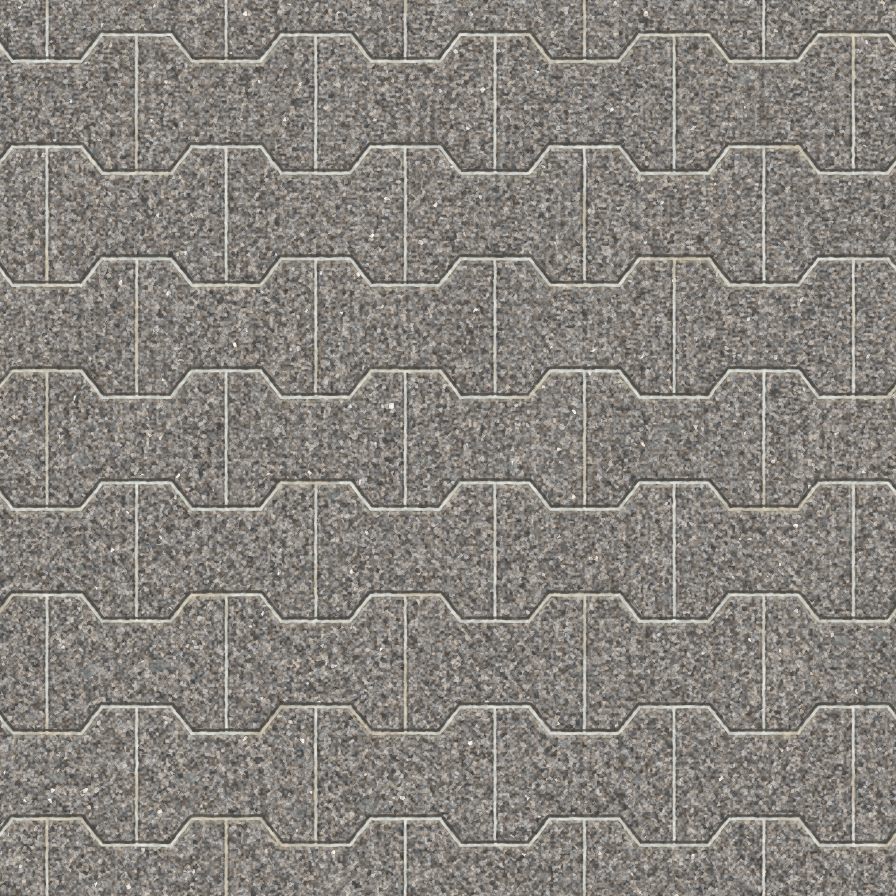
A three.js fragment shader for this texture:

```glsl
// Interlocking concrete pavers: staggered rows parted by trapezoid-wave joints.
// Each joint is a signed distance with a pale fill and a dark lip above it;
// the stone face is Voronoi aggregate with fine grit and a few larger pebbles.

#define COLUMNS 5.0
#define ROWS 8.0
#define OFFSET vec2(0.262, 0.570)  // first joint, in columns and rows
#define WAVE_HEIGHT 0.0147         // half the height of the wave
#define SLOPE_HALF 0.058           // half the ramp width, in columns
#define JOINT_HALF 0.0016
#define LIP_SHIFT 0.0038
#define SOFTNESS 0.0008
#define GRAIN_CELLS 235.0
#define PEBBLE_CELLS 26.0
#define CONTRAST 0.29

varying vec2 vUv;

const vec3 STONE_TINT = vec3(1.035, 1.0, 0.96);
const vec3 FILL = vec3(0.85, 0.86, 0.83);
const vec3 SANDY_FILL = vec3(0.80, 0.75, 0.64);
const vec3 LIP = vec3(0.28, 0.27, 0.25);
const vec3 PEBBLE = vec3(0.49, 0.51, 0.50);

float hash(vec2 p) {
  return fract(sin(dot(p, vec2(127.1, 311.7))) * 43758.5453);
}

float noise(vec2 p) {
  vec2 i = floor(p), f = fract(p);
  f = f * f * (3.0 - 2.0 * f);
  return mix(mix(hash(i), hash(i + vec2(1.0, 0.0)), f.x),
             mix(hash(i + vec2(0.0, 1.0)), hash(i + 1.0), f.x), f.y);
}

float segment(vec2 p, vec2 a, vec2 b) {
  vec2 d = b - a;
  return length(p - a - d * clamp(dot(p - a, d) / dot(d, d), 0.0, 1.0));
}

float band(float d, float halfWidth) {
  return 1.0 - smoothstep(halfWidth - SOFTNESS, halfWidth + SOFTNESS, abs(d));
}

// Horizontal phase of the crests of joint k; odd joints shift half a column
float crestPhase(float k) {
  return OFFSET.x + 0.5 * mod(k, 2.0);
}

// Signed offset from the nearest crest, in columns
float fromCrest(float x, float k) {
  return fract(x * COLUMNS - crestPhase(k) + 0.5) - 0.5;
}

// Signed distance to joint k, positive above it
float waveJoint(vec2 uv, float k) {
  float x = abs(fromCrest(uv.x, k));
  float y = uv.y - (k + OFFSET.y) / ROWS;
  vec2 p = vec2(x / COLUMNS, y);
  vec2 a = vec2((0.25 - SLOPE_HALF) / COLUMNS, WAVE_HEIGHT);
  vec2 b = vec2((0.25 + SLOPE_HALF) / COLUMNS, -WAVE_HEIGHT);
  float d = min(segment(p, a, b), min(segment(p, vec2(-0.1, a.y), a),
                                      segment(p, b, vec2(0.2, b.y))));
  float height = WAVE_HEIGHT * clamp((0.25 - x) / SLOPE_HALF, -1.0, 1.0);
  return y > height ? d : -d;
}

// Aggregate: one random tone per Voronoi grain, blended softly at the borders
vec3 stone(vec2 uv) {
  vec2 warp = vec2(noise(uv * 310.0), noise(uv * 310.0 + 71.0)) - 0.5;
  vec2 p = uv * GRAIN_CELLS + 0.7 * warp, cell = floor(p), id = cell;
  float near = 9.0, next = 9.0;
  for (int j = -1; j <= 1; j++) {
    for (int i = -1; i <= 1; i++) {
      vec2 c = cell + vec2(float(i), float(j));
      float d = length(c + vec2(hash(c), hash(c + 57.3)) - p);
      if (d < near) { next = near; near = d; id = c; }
      else next = min(next, d);
    }
  }
  float inside = smoothstep(0.0, 0.40, next - near);
  float tone = 0.508 + CONTRAST * (hash(id + 13.7) - 0.5) * mix(0.6, 1.0, inside);
  tone += 0.30 * (noise(uv * 370.0) - 0.5) + 0.06 * (inside - 0.6);
  tone += 0.24 * step(0.982, hash(id + 91.1)) * inside;
  float warmth = hash(id + 31.9) - 0.5;
  vec3 color = tone * STONE_TINT + warmth * vec3(0.035, 0.0, -0.035);

  // Sparse larger pebbles, kept inside their cells
  vec2 q = uv * PEBBLE_CELLS, c = floor(q);
  vec2 r = fract(q) - 0.3 - 0.4 * vec2(hash(c + 3.1), hash(c + 7.7));
  float size = mix(0.08, 0.20, hash(c + 19.3));
  float shape = length(r * vec2(0.8, 1.2)) + 0.06 * (noise(q * 7.0) - 0.5);
  float pebble = (1.0 - smoothstep(size - 0.03, size + 0.03, shape))
               * step(0.94, hash(c + 43.0));
  return mix(color, PEBBLE + 0.3 * (tone - 0.5), 0.7 * pebble);
}

void main() {
  vec2 uv = vUv;
  vec3 color = stone(uv);

  // Joints, with a slightly ragged edge
  float wobble = 0.0009 * (noise(uv * 150.0) - 0.5);
  float k = floor(uv.y * ROWS - OFFSET.y + 0.5);
  float wave = waveJoint(uv, k) + wobble;
  float top = wave > 0.0 ? k + 1.0 : k;
  float upright = fromCrest(uv.x, top) / COLUMNS + wobble;

  // Shading and crumbs beside the joints
  color *= 1.0 - 0.15 * exp(-abs(wave) / 0.004) * step(0.0, wave);
  color *= 1.0 - 0.16 * band(abs(upright) - 0.0030, 0.0009);
  float crumbs = band(wave + 0.0036, 0.0016) * noise(uv * 300.0);
  color = mix(color, SANDY_FILL, 0.5 * crumbs);

  // Pale fill, stained in patches, then the dark lip
  float stain = smoothstep(0.55, 0.95, noise(uv * 17.0 + 5.0));
  vec3 fill = mix(FILL, SANDY_FILL, 0.8 * stain) + 0.16 * (noise(uv * 260.0) - 0.5);
  float worn = mix(0.78, 1.0, noise(uv * 110.0 + 9.0));
  color = mix(color, fill, worn * band(upright, JOINT_HALF * 0.9));
  float lipWear = mix(0.60, 0.90, noise(uv * 130.0 + 23.0));
  color = mix(color, LIP, lipWear * band(wave - LIP_SHIFT, 0.0014));
  color = mix(color, fill, worn * band(wave, JOINT_HALF));

  gl_FragColor = vec4(clamp(color, 0.0, 1.0), 1.0);
}
```
